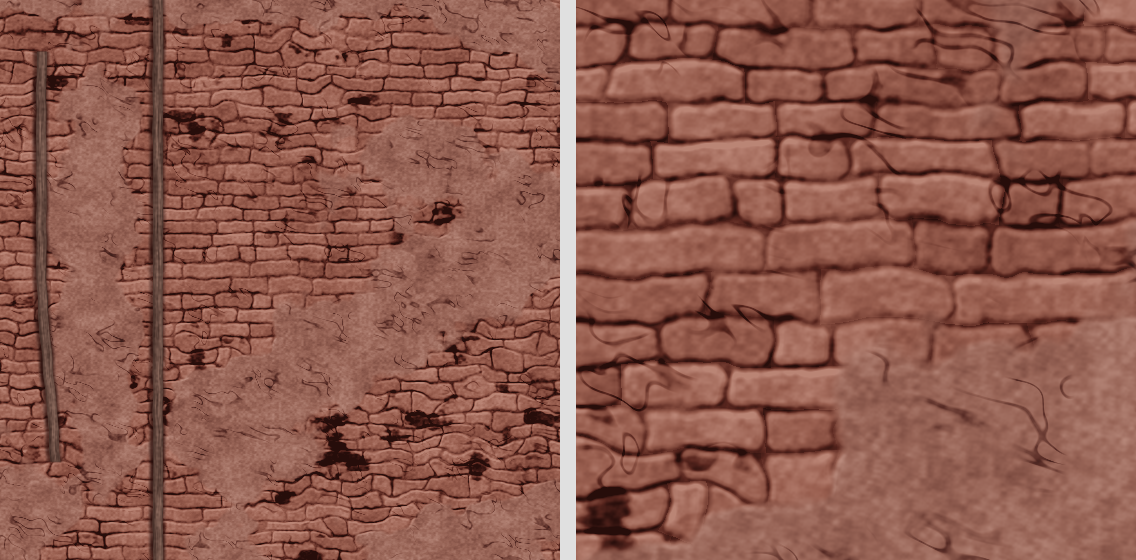
Left, the full canvas; right, a detail of the centre.
Reproduce this texture procedurally as a three.js fragment shader.

```glsl
// Weathered red brick wall with worn plaster patches and two wooden posts.
varying vec2 vUv;

const vec3 DEEP = vec3(0.15, 0.05, 0.04);
const vec3 SHADOW = vec3(0.35, 0.15, 0.12);
const vec3 CLAY = vec3(0.50, 0.28, 0.23);
const vec3 BRICK = vec3(0.60, 0.37, 0.31);
const vec3 DUSTY = vec3(0.73, 0.52, 0.46);
const vec3 PLASTER_TINT = vec3(-0.005, 0.022, 0.028);
const vec3 WOOD_DARK = vec3(0.20, 0.12, 0.10);
const vec3 WOOD_LIGHT = vec3(0.53, 0.40, 0.35);
const float ROWS = 39.0;
const float COLUMNS = 13.0;
const float CORNER = 0.007;       // rounding of brick corners
const float JOINT = 0.0036;       // width of the dark joint
const float RELIEF = 0.0032;      // height of the bricks
const float POST_WIDTH = 0.0095;  // half width of a post
const vec2 LIGHT_STEP = vec2(-0.0006, 0.0016);

float hash(vec2 p) {
  return fract(sin(dot(p, vec2(127.1, 311.7))) * 43758.5453);
}

float noise(vec2 p) {
  vec2 i = floor(p), f = fract(p);
  f = f * f * (3.0 - 2.0 * f);
  return mix(mix(hash(i), hash(i + vec2(1.0, 0.0)), f.x),
             mix(hash(i + vec2(0.0, 1.0)), hash(i + 1.0), f.x), f.y);
}

float fbm(vec2 p) {
  float sum = 0.0, amp = 0.533;
  for (int i = 0; i < 4; i++) {
    sum += amp * noise(p);
    p = p * 2.03 + 17.3;
    amp *= 0.5;
  }
  return sum;
}

vec2 rotate(vec2 p, float a) {
  return vec2(cos(a) * p.x + sin(a) * p.y, cos(a) * p.y - sin(a) * p.x);
}

// Where the masonry is broken up
float rubble(vec2 p) {
  return smoothstep(0.48, 0.75, noise(p * 7.0 + 4.7));
}

float jointAt(float column, float row) {
  return column + 0.6 * (hash(vec2(column, row)) - 0.5);
}

// x: distance to the nearest joint, y: random value of the brick
vec2 brick(vec2 p) {
  vec2 bend = vec2(noise(p * 27.0), noise(p * 27.0 + 31.0)) - 0.5;
  vec2 chip = vec2(noise(p * 95.0), noise(p * 95.0 + 53.0)) - 0.5;
  p += bend * mix(0.007, 0.026, rubble(p)) + chip * 0.0035;
  float y = p.y * ROWS + 0.7 * noise(p * vec2(2.0, 9.0));
  float row = floor(y);
  float density = COLUMNS * (0.8 + 0.7 * hash(vec2(row, 5.0)));
  float x = p.x * density + 9.0 * hash(vec2(row, 8.0));
  float column = floor(x + 0.5);
  if (x < jointAt(column, row)) column -= 1.0;
  float side = min(x - jointAt(column, row), jointAt(column + 1.0, row) - x);
  float level = min(y - row, row + 1.0 - y);
  vec2 inset = max(CORNER - vec2(side / density, level / ROWS), 0.0);
  return vec2(CORNER - length(inset), hash(vec2(column + 3.0, row + 71.0)));
}

float blob(vec2 p, vec2 centre, vec2 radii, float angle) {
  return (1.0 - length(rotate(p - centre, angle) / radii)) * min(radii.x, radii.y);
}

// Plaster cover with ragged borders
float plaster(vec2 p) {
  float d = blob(p, vec2(0.70, 0.44), vec2(0.44, 0.10), 0.48);
  d = max(d, blob(p, vec2(0.40, 0.25), vec2(0.15, 0.10), -0.5));
  d = max(d, blob(p, vec2(0.175, 0.55), vec2(0.085, 0.36), 0.0));
  d = max(d, blob(p, vec2(0.90, 0.98), vec2(0.17, 0.09), -0.3));
  d = max(d, blob(p, vec2(0.02, 0.09), vec2(0.11, 0.10), 0.0));
  d = max(d, blob(p, vec2(0.86, 0.03), vec2(0.22, 0.09), 0.2));
  d = max(d, (noise(p * vec2(5.0, 8.0) + 2.0) - 0.74) * 0.2);
  return smoothstep(-0.006, 0.006, d + (fbm(p * 10.0) - 0.5) * 0.17);
}

float wallHeight(vec2 p, float cover) {
  vec2 b = brick(p);
  float bricks = RELIEF * smoothstep(0.0, 0.006, b.x) * (0.7 + 0.5 * b.y);
  float render = RELIEF * (0.7 + 1.1 * fbm(rotate(p, -0.35) * vec2(34.0, 62.0)));
  return mix(bricks, render, cover) + 0.0032 * fbm(p * 75.0);
}

vec3 toneColour(float t) {
  vec3 c = mix(DEEP, SHADOW, clamp(t / 0.25, 0.0, 1.0));
  c = mix(c, CLAY, clamp((t - 0.25) / 0.20, 0.0, 1.0));
  c = mix(c, BRICK, clamp((t - 0.45) / 0.22, 0.0, 1.0));
  return mix(c, DUSTY, clamp((t - 0.67) / 0.33, 0.0, 1.0));
}

// Lays a post and its shadow over the wall
vec3 addPost(vec3 wall, vec2 p, float centre, float bottom, float top) {
  float u = (p.x - centre + 0.003 * (noise(p * vec2(9.0, 30.0)) - 0.5)) / POST_WIDTH;
  float span = smoothstep(bottom - 0.002, bottom + 0.002, p.y)
             * (1.0 - smoothstep(top - 0.002, top + 0.002, p.y));
  float gloom = (1.0 - smoothstep(0.9, 1.9, abs(u + 0.15))) * (0.45 + 0.5 * noise(p * 40.0));
  wall = mix(wall, DEEP, gloom * span);
  float grain = fbm(vec2(u * 3.5 + centre * 90.0, p.y * 22.0));
  float light = 0.15 + 0.85 * grain + 0.25 * (noise(p * 210.0) - 0.5);
  light *= 1.15 - 0.55 * smoothstep(0.35, 1.0, abs(u - 0.12));
  vec3 wood = mix(WOOD_DARK, WOOD_LIGHT, clamp(light, 0.0, 1.0));
  return mix(wall, wood, span * (1.0 - smoothstep(0.85, 1.05, abs(u))));
}

void main() {
  vec2 p = vUv;
  float cover = plaster(p);
  vec2 b = brick(p);

  // Relief lit from above
  vec2 q = p + LIGHT_STEP;
  float slope = (wallHeight(p, cover) - wallHeight(q, plaster(q))) / length(LIGHT_STEP);
  float tone = 0.70 + 0.26 * clamp(slope, -1.3, 1.0);

  // Mottling, grain and the shade of single bricks
  tone += 0.36 * (fbm(p * 26.0 + 9.0) - 0.5) + 0.24 * (noise(p * 250.0) - 0.5);
  tone += 0.20 * (b.y - 0.5) * (1.0 - cover);

  // Dark joints, pits and plaster cracks
  float joint = (1.0 - smoothstep(0.0, JOINT, b.x)) * (0.2 + 0.9 * noise(p * 33.0 + 6.0));
  tone -= 0.62 * joint * (1.0 - cover);
  float pit = smoothstep(0.63, 0.72, fbm(p * vec2(20.0, 28.0) + 40.0));
  tone -= 0.65 * pit * (0.1 + 0.9 * rubble(p)) * (1.0 - 0.8 * cover);
  float vein = noise(rotate(p, -0.4) * vec2(42.0, 95.0) + 2.0 * noise(p * 40.0));
  float crack = 1.0 - smoothstep(0.02, 0.10, abs(vein - 0.5));
  tone -= 0.36 * crack * smoothstep(0.5, 0.75, noise(p * 31.0 + 80.0));

  vec3 colour = toneColour(tone) + PLASTER_TINT * cover;
  float lean = 0.074 + 0.025 * (1.0 - smoothstep(0.15, 0.52, p.y));
  colour = addPost(colour, p, lean, 0.175, 0.908);
  colour = addPost(colour, p, 0.282, -0.1, 1.1);
  gl_FragColor = vec4(colour, 1.0);
}
```
